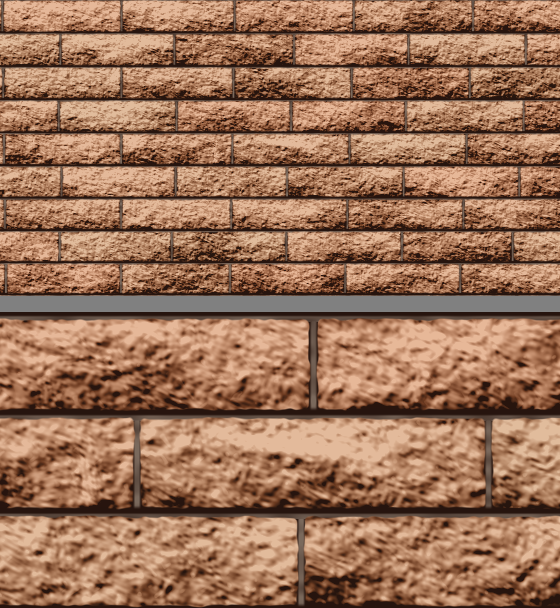
Top, the full canvas; bottom, a detail of the centre.
A Shadertoy shader for this texture:

```glsl
// Running-bond wall of rough split-face sandstone bricks with dark recessed joints.

const float FIRST_BED = 0.005;    // lowest bed joint, in canvas heights
const float COURSE = 0.1075;      // height of the lowest course
const float COURSE_GROWTH = 0.000375; // quadratic growth of courses upward
const float TOP_COURSE = 8.0;
const vec2 PITCH = vec2(0.2020, 0.2092);  // brick length over canvas width, bottom and top
const vec2 START = vec2(0.0104, 0.0042);  // first upright joint, bottom and top
const float BOND = 0.48;          // shift of alternate courses, in bricks
const float JOINT_WANDER = 0.02;  // wander of upright joints, in bricks
const float JOINT_H = 0.0052;     // half height of bed joints, in canvas heights
const float JOINT_V = 0.0042;     // half width of upright joints
const float CORNER = 0.005;
const float RAGGED = 0.0045;      // roughness of brick edges
const float RELIEF = 1.75;        // strength of the stone relief
const float GRAIN = 0.34;         // strength of the sandy grain
const float MOTTLE = 0.46;        // strength of broad patches within a brick
const float BRICK_TONE = 0.15;    // tone range between bricks
const vec2 STONE_SCALE = vec2(24.0, 34.0);
const vec2 LIGHT_STEP = vec2(-0.0014, 0.0023);

const vec3 DEEP  = vec3(0.15, 0.08, 0.055);
const vec3 DARK  = vec3(0.42, 0.23, 0.13);
const vec3 MID   = vec3(0.63, 0.43, 0.31);
const vec3 LIGHT = vec3(0.76, 0.57, 0.45);
const vec3 PALE  = vec3(0.89, 0.73, 0.62);
const vec3 MORTAR = vec3(0.48, 0.41, 0.36);

float hash(vec2 p) {
    vec3 q = fract(p.xyx * vec3(0.1031, 0.1030, 0.0973));
    q += dot(q, q.yzx + 33.33);
    return fract((q.x + q.y) * q.z);
}

float noise(vec2 p) {
    vec2 i = floor(p), f = fract(p);
    f = f * f * (3.0 - 2.0 * f);
    return mix(mix(hash(i), hash(i + vec2(1, 0)), f.x),
               mix(hash(i + vec2(0, 1)), hash(i + vec2(1, 1)), f.x), f.y);
}

// Height field of the split stone, each octave turned to break up streaks
float stoneHeight(vec2 p) {
    p = vec2(p.x, p.y + 0.15 * p.x) * STONE_SCALE;
    p += 0.3 * vec2(noise(p + 7.0), noise(p + 41.0));
    float h = 0.2 * abs(2.0 * noise(p) - 1.0), amp = 0.6;
    for (int i = 0; i < 4; i++) {
        h += amp * noise(p);
        p = mat2(1.6, 1.2, -1.2, 1.6) * p + 17.3;
        amp *= 0.7;
    }
    return h;
}

float bedHeight(float row) {
    return FIRST_BED + COURSE * row + COURSE_GROWTH * row * row;
}

float jointPosition(float index, float row) {
    float swing = mod(row, 2.0) < 0.5 ? sin(2.094 * index)
                : 2.0 * hash(vec2(index + 5.0, row + 11.0)) - 1.0;
    return index + JOINT_WANDER * swing;
}

float boxDistance(vec2 p, vec2 halfSize, float r) {
    vec2 q = abs(p) - halfSize + r;
    return length(max(q, 0.0)) + min(max(q.x, q.y), 0.0) - r;
}

float ramp(float a, float b, float x) { return clamp((x - a) / (b - a), 0.0, 1.0); }

vec3 stoneColor(float tone) {
    vec3 c = mix(DEEP, DARK, ramp(0.0, 0.2, tone));
    c = mix(c, MID, ramp(0.2, 0.42, tone));
    c = mix(c, LIGHT, ramp(0.42, 0.64, tone));
    return mix(c, PALE, ramp(0.64, 0.92, tone));
}

void mainImage(out vec4 fragColor, in vec2 fragCoord) {
    vec2 p = fragCoord / iResolution.y;
    float aspect = iResolution.x / iResolution.y;
    float px = 1.0 / iResolution.y;

    // Course and brick, with wandering upright joints
    float root = sqrt(COURSE * COURSE + 4.0 * COURSE_GROWTH * (p.y - FIRST_BED));
    float row = floor((root - COURSE) / (2.0 * COURSE_GROWTH));
    float base = bedHeight(row), top = bedHeight(row + 1.0);
    float v = (p.y - base) / (top - base);
    float rise = row / TOP_COURSE;
    float pitch = mix(PITCH.x, PITCH.y, rise) * aspect;
    float u = (p.x - mix(START.x, START.y, rise) * aspect) / pitch - BOND * mod(row, 2.0);
    float brick = floor(u);
    brick += step(jointPosition(brick + 1.0, row), u) - step(u, jointPosition(brick, row));
    float left = jointPosition(brick, row), right = jointPosition(brick + 1.0, row);
    vec2 cellHalf = 0.5 * vec2((right - left) * pitch, top - base);
    vec2 local = vec2((u - 0.5 * (left + right)) * pitch, p.y - 0.5 * (base + top));

    // Brick outline with chipped edges
    float chips = noise(p * 55.0) * 0.6 + noise(p * 140.0) * 0.4 - 0.5;
    float d = boxDistance(local, cellHalf - vec2(JOINT_V, JOINT_H), CORNER) + chips * RAGGED;

    // Stone: relief lit from above, bright upper face, broken shadowed lower lip
    vec2 seed = vec2(hash(vec2(brick, row) + 3.0), hash(vec2(row, brick + 31.0)));
    vec2 s = p + floor(seed * 40.0);
    float slope = stoneHeight(s - LIGHT_STEP) - stoneHeight(s + LIGHT_STEP);
    float lip = 0.34 + 0.4 * (noise(s * vec2(16.0, 24.0)) - 0.5) + 0.2 * chips;
    float tone = 0.55 + RELIEF * slope + BRICK_TONE * (seed.x - 0.5);
    tone += 0.17 * smoothstep(0.4, 0.8, v) - 0.23 * (1.0 - smoothstep(lip - 0.2, lip + 0.12, v));
    tone += MOTTLE * (noise(s * vec2(7.0, 15.0)) - 0.5) + 0.14 * (noise(p * 3.0) - 0.5);
    vec2 turned = s * mat2(0.8, 0.6, -0.6, 0.8);
    tone += GRAIN * (noise(turned * 125.0) - 0.5);
    tone += 0.16 * smoothstep(0.72, 0.95, noise(turned.yx * 150.0 + 9.0));
    tone -= 0.17 * smoothstep(-0.008, 0.0, d);
    vec3 stone = stoneColor(tone) * mix(vec3(1.02, 0.985, 0.96), vec3(0.99, 1.01, 0.99), seed.y);

    // Joints: shaded below each course, grey on the ledge and in the upright cores
    float bed = v < 0.5 ? p.y - base : p.y - top;
    float ledge = smoothstep(0.0, -0.003, bed) * step(abs(bed), JOINT_H * 1.5);
    float core = 1.0 - smoothstep(0.0015, 0.005, cellHalf.x - abs(local.x));
    core *= smoothstep(JOINT_H * 0.6, JOINT_H * 1.6, abs(bed));
    float grit = 0.5 + 0.7 * noise(p * vec2(40.0, 90.0));
    vec3 joint = mix(DEEP, MORTAR, clamp(max(0.8 * ledge, core) * grit, 0.0, 1.0));

    vec3 color = mix(stone, joint, smoothstep(-px, px, d));
    fragColor = vec4(clamp(color, 0.0, 1.0), 1.0);
}
```
